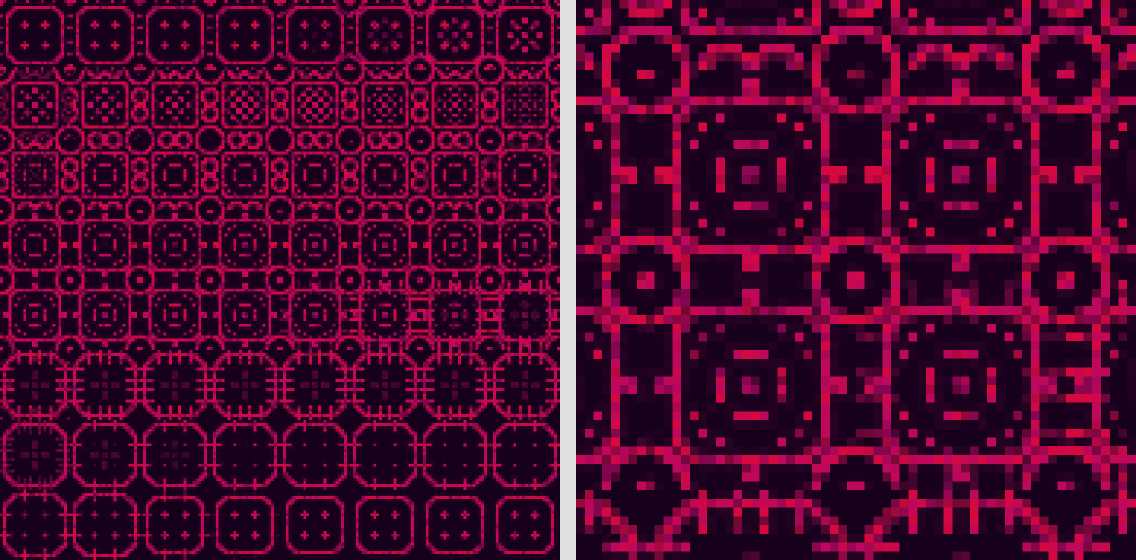
Left, the full canvas; right, a detail of the centre.
Reproduce this pattern procedurally as a three.js fragment shader.

```glsl
varying vec2 vUv;

#define TILES 8.0
#define CELLS 24.0
#define LINE_CORE 0.35
#define LINE_REACH 1.2
#define WEAR 0.5
#define NIGHT vec3(0.09, 0.00, 0.11)
#define PLUM vec3(0.26, 0.02, 0.18)
#define WINE vec3(0.46, 0.03, 0.21)
#define VIOLET vec3(0.53, 0.02, 0.32)
#define ROSE vec3(0.74, 0.03, 0.36)
#define RED vec3(0.84, 0.03, 0.25)

float hash(vec2 p) {
  return fract(sin(dot(p, vec2(127.1, 311.7))) * 43758.5);
}

// Coverage of a stroke at distance d, in cells
float stroke(float d) {
  return 1.0 - smoothstep(LINE_CORE, LINE_REACH, abs(d));
}

// Soft presence of a motif between two stages
float during(float stage, float from, float to) {
  return smoothstep(from - 0.2, from + 0.2, stage) * (1.0 - smoothstep(to - 0.2, to + 0.2, stage));
}

float diamond(vec2 p) {
  return abs(p.x) + abs(p.y);
}

float box(vec2 p, vec2 halfSize) {
  vec2 d = abs(p) - halfSize;
  return max(max(d.x, d.y), 0.0);
}

// Octagonal shell, edge gates and corner clovers
float frameInk(vec2 q, float stage) {
  float h = max(q.x, q.y), l = min(q.x, q.y);
  vec2 edge = vec2(12.0 - h, l);
  vec2 corner = 12.0 - q;
  float radius = 9.5 - 2.0 * step(1.0, stage) + step(2.8, stage)
               + 2.0 * step(5.0, stage) - step(7.2, stage);
  float ink = stroke(max(h - radius, (h + l - radius - 6.5) * 0.7));

  // Beads, ovals and links along the shared edges
  float beads = stroke(length(vec2(edge.x - 0.5, mod(l, 4.0) - 2.5)));
  float ovals = stroke(length(edge - vec2(0.0, 2.9)) - 2.4);
  float links = stroke(box(vec2(h - 9.5, l), vec2(1.0, 0.5)));
  ink = max(ink, beads * 0.8 * during(stage, -1.0, 1.1));
  ink = max(ink, ovals * during(stage, 1.0, 2.85));
  ink = max(ink, links * during(stage, 2.8, 5.0));

  // Comb teeth that become crossed gates
  float teeth = min(box(vec2(h - 9.5, l - 1.5), vec2(1.5, 0.0)),
                    box(vec2(h - 9.5, l - 5.5), vec2(1.5, 0.0)));
  float gates = box(vec2(h - 10.5, l - 3.5), vec2(2.0, 0.0));
  ink = max(ink, stroke(teeth) * during(stage, 4.5, 6.0));
  ink = max(ink, stroke(gates) * during(stage, 6.0, 7.3));

  float clover = stroke(length(corner) - 4.6);
  float bud = stroke(max(diamond(corner) - 1.0, 0.0));
  ink = max(ink, clover * during(stage, 0.5, 5.0));
  ink = max(ink, bud * (during(stage, -1.0, 0.9) + during(stage, 2.6, 5.0)));
  return ink;
}

// Motifs inside the shell
float heartInk(vec2 q, float stage) {
  float h = max(q.x, q.y), l = min(q.x, q.y);
  vec2 p = vec2(h, l);

  // Four plus signs that grow back at the end of the cycle
  float size = stage < 2.0 ? 1.0 : clamp((stage - 6.9) * 1.2, 0.0, 1.0);
  float plus = stroke(max(diamond(q - 3.5) - size, 0.0));
  float ink = plus * (during(stage, -1.0, 0.9) + during(stage, 6.2, 9.0));

  // Rosette tightening into a lattice
  float pitch = mix(1.25, 1.8, smoothstep(1.0, 1.8, stage));
  float lattice = smoothstep(0.0, 0.55, cos(pitch * q.x) * cos(pitch * q.y));
  float disc = 1.0 - smoothstep(6.2, 7.2, length(q));
  ink = max(ink, lattice * disc * smoothstep(0.3, 1.0, stage) * (1.0 - smoothstep(1.7, 2.2, stage)));

  // Ring of dots around four bars and a core
  float dots = min(length(p - vec2(6.5, 3.5)), box(p - vec2(3.5, 0.5), vec2(0.0, 1.0)));
  float core = length(p - 0.5);
  ink = max(ink, stroke(dots) * during(stage, 1.9, 4.8));
  ink = max(ink, stroke(core) * 0.7 * during(stage, 3.2, 5.0));
  ink = max(ink, stroke(length(p - 5.5)) * during(stage, 1.9, 4.6));

  // Faint bars left behind
  float ghost = min(box(p - vec2(3.5, 0.5), vec2(1.0, 0.0)), core);
  return max(ink, stroke(ghost) * 0.4 * during(stage, 4.7, 6.3));
}

vec3 shade(vec2 uv) {
  vec2 tile = clamp(floor(uv * TILES), 0.0, TILES - 1.0);
  vec2 cell = floor(uv * TILES * CELLS);
  vec2 q = abs(cell + 0.5 - (tile + 0.5) * CELLS);
  float stage = TILES - 1.0 - tile.y + tile.x / TILES;

  float ink = max(frameInk(q, stage), heartInk(q, stage));
  ink *= 1.0 - WEAR * pow(hash(cell), 1.5);
  float hue = smoothstep(0.3, 0.7, mix(hash(q + tile.y), hash(cell + 7.0), 0.4));

  vec3 color = mix(NIGHT, PLUM, smoothstep(0.03, 0.3, ink));
  color = mix(color, mix(WINE, VIOLET, hue), smoothstep(0.3, 0.55, ink));
  return mix(color, mix(RED, ROSE, hue), smoothstep(0.55, 0.8, ink));
}

void main() {
  // Four samples smooth the cell edges
  vec2 footprint = fwidth(vUv);
  vec3 color = vec3(0.0);
  for (int i = 0; i < 4; i++) {
    vec2 offset = vec2(mod(float(i), 2.0), floor(float(i) / 2.0)) - 0.5;
    color += shade(vUv + offset * 0.5 * footprint) * 0.25;
  }
  gl_FragColor = vec4(color, 1.0);
}
```
